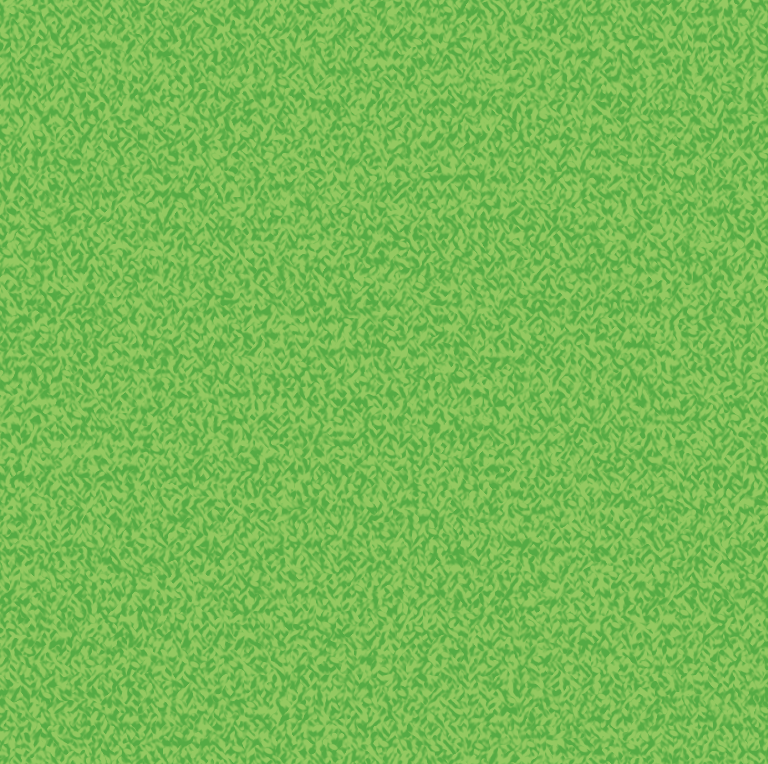
Give the GLSL for this texture, as a Shadertoy shader.

```glsl
const vec3 DARK_GREEN = vec3(0.335, 0.67, 0.265);
const vec3 LIGHT_GREEN = vec3(0.58, 0.79, 0.38);
const vec3 LEAF_GREEN = vec3(0.575, 0.785, 0.375);

vec2 hash2(vec2 cell) {
    vec3 h = fract(cell.xyx * vec3(0.1031, 0.1030, 0.0973));
    h += dot(h, h.yzx + 33.33);
    return fract((h.xx + h.yz) * h.zy);
}

float cornerSlope(vec2 cell, vec2 corner, vec2 f) {
    float angle = 6.2832 * hash2(cell + corner).x;
    return dot(vec2(cos(angle), sin(angle)), f - corner);
}

float gradientNoise(vec2 p) {
    vec2 cell = floor(p), f = fract(p);
    vec2 u = f * f * f * (f * (f * 6.0 - 15.0) + 10.0);
    float low = mix(cornerSlope(cell, vec2(0, 0), f), cornerSlope(cell, vec2(1, 0), f), u.x);
    float high = mix(cornerSlope(cell, vec2(0, 1), f), cornerSlope(cell, vec2(1, 1), f), u.x);
    return mix(low, high, u.y);
}

// Short upright strokes leaning by the given slope
float blades(vec2 p, float lean, vec2 density, float seed) {
    return gradientNoise(vec2(p.x - lean * p.y, p.y) * density + seed);
}

// Patches of blades leaning left or right
float grass(vec2 p) {
    float side = smoothstep(-0.07, 0.07, gradientNoise(p * vec2(75.0, 60.0) + 41.0));
    float left = blades(p, -0.6, vec2(152.0, 92.0), 17.0);
    float right = blades(p, 0.55, vec2(152.0, 92.0), 83.0);
    float detail = gradientNoise(p * vec2(210.0, 165.0) + 131.0);
    return mix(left, right, side) + 0.3 * detail;
}

// Approximate signed distance to a tilted ellipse
float ellipse(vec2 p, vec2 radius, float angle) {
    float c = cos(angle), s = sin(angle);
    vec2 q = vec2(c * p.x + s * p.y, c * p.y - s * p.x);
    return (length(q / radius) - 1.0) * radius.y;
}

// Offset from the single leaf scattered in each staggered cell
vec2 leafOffset(vec2 p, vec2 spacing) {
    vec2 g = p / spacing;
    g.x += 0.37 * floor(g.y);
    vec2 jitter = hash2(floor(g) + 7.0) - 0.5;
    return (fract(g) - 0.5 - jitter * vec2(0.4, 0.5)) * spacing;
}

void mainImage(out vec4 fragColor, in vec2 fragCoord) {
    vec2 p = fragCoord / iResolution.y;
    float soft = max(0.0012, 0.6 / iResolution.y);
    vec2 spacing = vec2(0.066, 0.054);

    // Blade tone with faint horizontal banding
    float wobble = 0.8 * gradientNoise(p * vec2(9.0, 5.0));
    float band = cos(6.2832 * (p.y / spacing.y + wobble));
    float tone = grass(p) - 0.03 * band;

    // Leaves and the shade beneath them
    vec2 q = leafOffset(p, spacing);
    float leaf = ellipse(q, vec2(0.0062, 0.0034), -0.45);
    float shade = ellipse(q + vec2(0.0, 0.0018), vec2(0.0075, 0.0046), -0.45);
    tone -= 0.3 * (1.0 - smoothstep(-soft, 2.0 * soft, shade));

    vec3 color = mix(DARK_GREEN, LIGHT_GREEN, smoothstep(-0.34, 0.28, tone));
    color = mix(color, LEAF_GREEN, 1.0 - smoothstep(-soft, soft, leaf));
    fragColor = vec4(color, 1.0);
}
```
